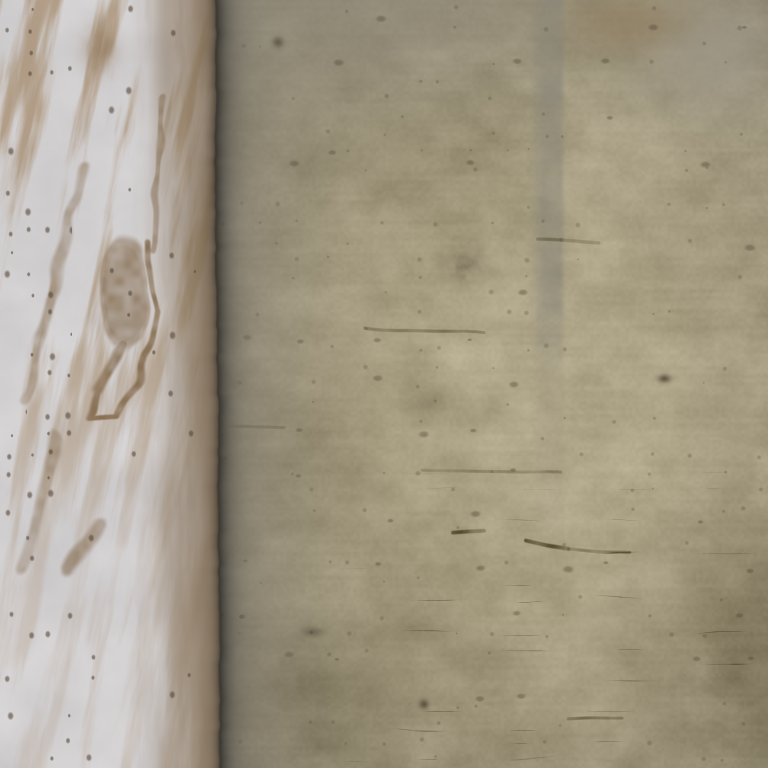
Give the GLSL for this texture, as a three.js fragment shader.

```glsl
varying vec2 vUv;

float hash(vec2 p) {
  vec3 q = fract(vec3(p.xyx) * 0.1031);
  q += dot(q, q.yzx + 33.33);
  return fract((q.x + q.y) * q.z);
}

float noise(vec2 p) {
  vec2 i = floor(p), f = fract(p);
  f = f * f * (3.0 - 2.0 * f);
  return mix(mix(hash(i), hash(i + vec2(1, 0)), f.x),
             mix(hash(i + vec2(0, 1)), hash(i + vec2(1, 1)), f.x), f.y);
}

float fbm(vec2 p) {
  float sum = 0.0, amp = 0.5;
  for (int i = 0; i < 5; i++) {
    sum += amp * noise(p);
    p = p * 2.03 + 17.3;
    amp *= 0.5;
  }
  return sum;
}

float blob(vec2 p, vec2 center, vec2 radius) {
  vec2 d = (p - center) / radius;
  return exp(-dot(d, d));
}

float stroke(vec2 p, vec2 a, vec2 b, float width) {
  vec2 ab = b - a;
  float d = length(p - a - ab * clamp(dot(p - a, ab) / dot(ab, ab), 0.0, 1.0));
  return 1.0 - smoothstep(width * 0.3, width, d);
}

// One jittered mark per cell, kept inside its cell
float specks(vec2 p, float density, vec2 shape) {
  vec2 cell = floor(p);
  vec2 center = 0.35 + 0.3 * vec2(hash(cell + 3.1), hash(cell + 8.7));
  float size = mix(0.4, 1.0, hash(cell + 21.0));
  float d = length((fract(p) - center) / (shape * size));
  return step(hash(cell + 41.0), density) * (1.0 - smoothstep(0.3, 1.0, d));
}

vec3 wallColor(vec2 p) {
  float cloud = fbm(p * 5.0 + 4.0), mottle = fbm(p * vec2(22, 28));
  float light = blob(p, vec2(0.66, 0.48), vec2(0.4, 0.5));
  vec3 col = mix(vec3(0.565, 0.53, 0.44), vec3(0.675, 0.635, 0.52), light);
  col += (cloud - 0.48) * 0.16 + (mottle - 0.48) * 0.12;
  col += (noise(p * vec2(9, 190)) - 0.5) * 0.02 + (noise(p * 240.0) - 0.5) * 0.025;

  // Cool weathering along the top, warm patch and dim lower corner
  col = mix(col, vec3(0.56, 0.54, 0.49), 0.5 * blob(p, vec2(0.5, 1.0), vec2(0.26, 0.13)));
  col = mix(col, vec3(0.64, 0.62, 0.57), 0.7 * blob(p, vec2(0.93, 0.94), vec2(0.1, 0.08)));
  col = mix(col, vec3(0.57, 0.49, 0.36), 0.5 * blob(p, vec2(0.82, 0.97), vec2(0.08, 0.04)));
  col -= 0.09 * blob(p, vec2(1.0, 0.12), vec2(0.12, 0.22));
  col -= 0.05 * blob(p, vec2(0.4, 0.08), vec2(0.18, 0.12));

  // Faded vertical band
  float band = smoothstep(0.685, 0.71, p.x) * (1.0 - smoothstep(0.728, 0.738, p.x));
  band *= mix(0.2, 0.75, smoothstep(0.5, 0.62, p.y)) * smoothstep(0.22, 0.42, p.y);
  col = mix(col, vec3(0.53, 0.52, 0.47), band * (0.55 + 0.8 * (fbm(p * vec2(30, 45)) - 0.3)));

  // Fine horizontal cracks
  vec2 q = p + vec2(0, 0.006 * (noise(p * 18.0) - 0.5));
  float crack = stroke(q, vec2(0.475, 0.572), vec2(0.63, 0.567), 0.003) * 0.6;
  crack += stroke(q, vec2(0.59, 0.306), vec2(0.63, 0.308), 0.004);
  crack += stroke(q, vec2(0.685, 0.295), vec2(0.74, 0.287), 0.004);
  crack += stroke(q, vec2(0.74, 0.287), vec2(0.82, 0.282), 0.003) * 0.6;
  crack += stroke(q, vec2(0.55, 0.389), vec2(0.73, 0.383), 0.003) * 0.5;
  crack += stroke(q, vec2(0.74, 0.065), vec2(0.81, 0.063), 0.003) * 0.7;
  crack += stroke(q, vec2(0.7, 0.689), vec2(0.78, 0.685), 0.003) * 0.5;
  crack += stroke(q, vec2(0.3, 0.444), vec2(0.37, 0.441), 0.003) * 0.4;
  float lowCracks = smoothstep(0.45, 0.25, p.y) * smoothstep(0.42, 0.52, p.x);
  crack += 0.45 * lowCracks * specks(q * vec2(8, 48) + 5.0, 0.4, vec2(0.35, 0.07));
  col -= 0.22 * crack * (0.5 + noise(p * vec2(50, 20)));

  // Pits and stains
  float pits = specks(p * 17.0, 0.2, vec2(0.16, 0.1)) * 0.5;
  pits += specks(p * 43.0 + 9.0, 0.12, vec2(0.2)) * 0.35;
  pits += blob(p, vec2(0.362, 0.945), vec2(0.007)) + blob(p, vec2(0.865, 0.507), vec2(0.008, 0.005));
  pits += blob(p, vec2(0.552, 0.083), vec2(0.006)) + 0.7 * blob(p, vec2(0.407, 0.177), vec2(0.013, 0.006));
  pits += 0.8 * fbm(p * 70.0) * blob(p, vec2(0.605, 0.655), vec2(0.025, 0.022));
  pits += 0.25 * blob(p, vec2(0.56, 0.475), vec2(0.022, 0.015));
  return mix(col, vec3(0.29, 0.26, 0.19), clamp(pits, 0.0, 1.0) * 0.75);
}

vec3 boardColor(vec2 p, float edge) {
  vec2 grain = vec2(p.x - 0.2 * p.y, p.y);
  vec3 col = vec3(0.82, 0.81, 0.815) + (fbm(p * 14.0) - 0.48) * 0.09;
  float streak = smoothstep(0.5, 0.75, fbm(grain * vec2(38, 4.5)));
  col = mix(col, vec3(0.65, 0.55, 0.43), streak * mix(0.25, 0.75, smoothstep(0.2, 0.7, p.y)));

  // Brown rounded side
  float side = smoothstep(0.17, edge, p.x + 0.05 * (fbm(p * vec2(45, 6)) - 0.5));
  side = max(side, 0.6 * smoothstep(0.18, 0.22, p.x) * smoothstep(0.4, 0.95, p.y));
  col = mix(col, vec3(0.52, 0.44, 0.34), side * 0.85);

  // Knot with its trailing loop
  vec2 q = p + 0.012 * (vec2(noise(p * 32.0), noise(p * 32.0 + 7.0)) - 0.5);
  float r = length((q - vec2(0.161, 0.618)) / vec2(0.032, 0.072));
  float stain = 0.6 * (1.0 - smoothstep(0.8, 1.0, r)) + 0.3 * (1.0 - smoothstep(0.0, 0.12, abs(r - 0.95)));
  float loopLine = stroke(q, vec2(0.188, 0.68), vec2(0.204, 0.6), 0.006);
  loopLine = max(loopLine, stroke(q, vec2(0.204, 0.6), vec2(0.19, 0.53), 0.007));
  loopLine = max(loopLine, stroke(q, vec2(0.19, 0.53), vec2(0.155, 0.46), 0.007));
  loopLine = max(loopLine, stroke(q, vec2(0.155, 0.46), vec2(0.118, 0.455), 0.007));
  loopLine = max(loopLine, stroke(q, vec2(0.118, 0.455), vec2(0.123, 0.492), 0.007));
  loopLine = max(loopLine, stroke(q, vec2(0.123, 0.492), vec2(0.16, 0.555), 0.01));
  stain = max(stain, loopLine * 0.75);
  stain += 0.5 * stroke(q, vec2(0.128, 0.315), vec2(0.092, 0.26), 0.014);
  stain += 0.4 * stroke(q, vec2(0.075, 0.43), vec2(0.03, 0.26), 0.012);
  stain += 0.4 * stroke(q, vec2(0.105, 0.78), vec2(0.035, 0.48), 0.01);
  stain += 0.5 * stroke(q, vec2(0.212, 0.87), vec2(0.198, 0.67), 0.006);
  stain += 0.4 * blob(p, vec2(0.13, 0.935), vec2(0.022, 0.03));
  col = mix(col, vec3(0.5, 0.4, 0.28), clamp(stain, 0.0, 0.85) * (0.7 + 0.5 * noise(p * 90.0)));

  float dirt = specks(p * 38.0 + 2.0, 0.4 * smoothstep(0.13, 0.0, p.x) + 0.08, vec2(0.2, 0.26));
  return mix(col, vec3(0.33, 0.27, 0.21), dirt * 0.6);
}

void main() {
  vec2 p = vUv;
  float edge = 0.284 - 0.005 * p.y + 0.004 * (noise(vec2(p.y * 9.0, 2.0)) - 0.5) + 0.002 * noise(vec2(p.y * 90.0, 5.0));
  float gap = p.x - edge;

  // Cool wide shade and dark contact shadow beside the board
  vec3 wall = mix(wallColor(p), vec3(0.51, 0.495, 0.46), 0.75 * exp(-max(gap, 0.0) * 14.0));
  wall *= 1.0 - 0.6 * exp(-max(gap, 0.0) * 65.0);
  vec3 board = boardColor(p, edge) * (1.0 - 0.45 * exp(min(gap, 0.0) * 130.0));
  vec3 col = mix(board, wall, smoothstep(-0.002, 0.002, gap));
  gl_FragColor = vec4(col, 1.0);
}
```
